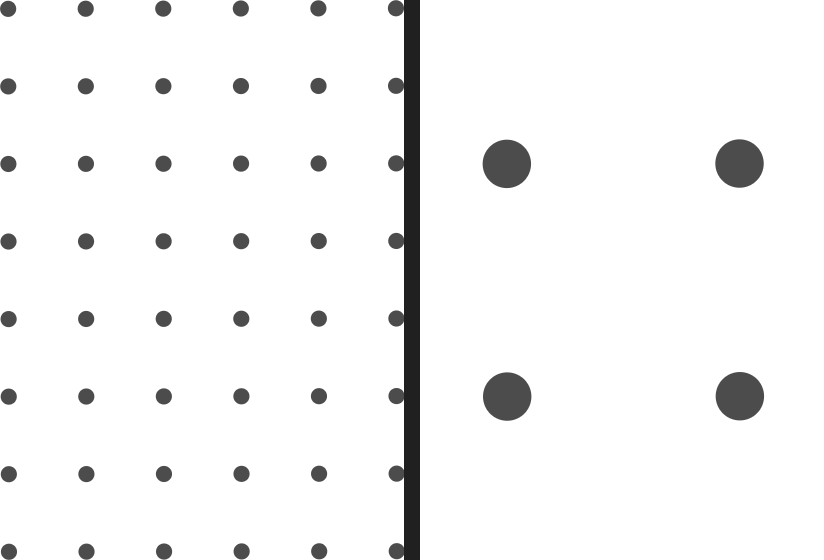
Left, the full canvas; right, a detail of the centre.
This pattern is drawn by a Shadertoy shader. Its source:

```glsl
// Sparse square grid of dark grey dots on white, six across and eight down, tilted very slightly.

#define SPACING 0.1385               // distance between dot centres, in canvas heights
#define RADIUS 0.0144                // dot radius, in canvas heights
#define FIRST_DOT vec2(0.0160, 0.0147) // centre of the lower left dot
#define TILT 0.0015                  // counterclockwise turn of the grid, in radians
#define PAPER vec3(1.0)
#define INK vec3(0.30)

// Turns a point clockwise, which turns the grid counterclockwise
vec2 turn(vec2 p, float angle) {
    float c = cos(angle), s = sin(angle);
    return vec2(c * p.x + s * p.y, c * p.y - s * p.x);
}

// Signed distance to the nearest dot of the grid
float dotGrid(vec2 p) {
    vec2 cell = fract(p / SPACING + 0.5) - 0.5;
    return length(cell * SPACING) - RADIUS;
}

void mainImage(out vec4 fragColor, in vec2 fragCoord) {
    vec2 p = fragCoord / iResolution.y;
    float dist = dotGrid(turn(p - FIRST_DOT, TILT));

    // Edge smoothed over one pixel
    float coverage = clamp(0.5 - dist * iResolution.y, 0.0, 1.0);
    fragColor = vec4(mix(PAPER, INK, coverage), 1.0);
}
```
